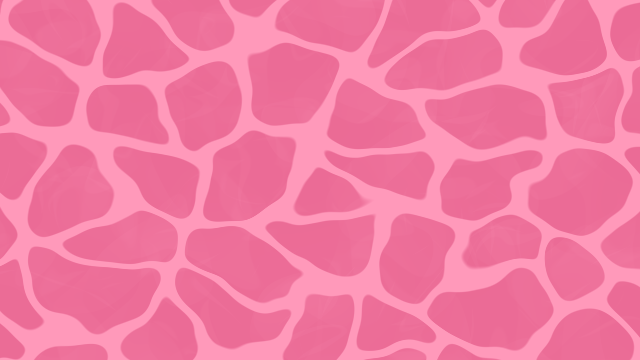
Give the GLSL for this texture, as a WebGL 2 fragment shader.

```glsl
#version 300 es
precision highp float;

uniform vec2 u_resolution;
out vec4 outColor;

// Integer hash: lattice point to two values in 0..1
vec2 hash2(vec2 cell) {
    uvec2 v = uvec2(ivec2(cell) + 4096);
    v = v * 1664525u + 1013904223u;
    v.x += v.y * 1664525u;
    v.y += v.x * 1664525u;
    v ^= v >> 16u;
    v.x += v.y * 1664525u;
    v.y += v.x * 1664525u;
    v ^= v >> 16u;
    return vec2(v & 65535u) / 65535.0;
}

float cornerSlope(vec2 cell, vec2 offset) {
    return dot(hash2(cell) * 2.0 - 1.0, offset);
}

// Gradient noise, roughly -0.6..0.6
float noise(vec2 p) {
    vec2 i = floor(p), f = p - i;
    vec2 u = f * f * f * (f * (f * 6.0 - 15.0) + 10.0);
    float low = mix(cornerSlope(i, f), cornerSlope(i + vec2(1, 0), f - vec2(1, 0)), u.x);
    float high = mix(cornerSlope(i + vec2(0, 1), f - vec2(0, 1)), cornerSlope(i + 1.0, f - 1.0), u.x);
    return mix(low, high, u.y);
}

vec2 warp(vec2 p) {
    return vec2(noise(p + 17.3), noise(p + 71.8));
}

vec2 seedPoint(vec2 cell) {
    return cell + 0.08 + 0.84 * hash2(cell + 300.0);
}

// Distance to the Voronoi border, with corners rounded by a soft minimum
float roundedCellDistance(vec2 p) {
    vec2 home = floor(p), nearestCell = home, toNearest = vec2(9.0);
    for (int y = -1; y <= 1; y++)
    for (int x = -1; x <= 1; x++) {
        vec2 cell = home + vec2(x, y);
        vec2 toSeed = seedPoint(cell) - p;
        if (dot(toSeed, toSeed) < dot(toNearest, toNearest)) {
            toNearest = toSeed;
            nearestCell = cell;
        }
    }
    float sum = 0.0;
    for (int y = -2; y <= 2; y++)
    for (int x = -2; x <= 2; x++) {
        if (x == 0 && y == 0) continue;
        vec2 toSeed = seedPoint(nearestCell + vec2(x, y)) - p;
        float edge = dot(0.5 * (toSeed + toNearest), normalize(toSeed - toNearest));
        sum += exp(-13.0 * edge);
    }
    return -log(sum) / 13.0;
}

// Faint overlapping sheets and tapered streaks below the surface
float waterTint(vec2 p) {
    float tint = 0.035 + 0.05 * noise(p * 2.2 + 5.0);
    for (int i = 0; i < 4; i++) {
        float k = float(i), angle = 0.25 + k * 0.8;
        mat2 turn = mat2(cos(angle), sin(angle), -sin(angle), cos(angle));
        vec2 q = turn * p + k * 13.7;
        q += 0.1 * warp(q * 4.0);

        float sheet = noise(q * vec2(3.2, 5.5));
        float fade = smoothstep(-0.35, 0.4, noise(q * 3.5 + 40.0));
        tint += 0.085 * fade * smoothstep(-0.008, 0.008, sheet - 0.07);

        float ridge = abs(noise(q * vec2(3.0, 8.0) + 90.0));
        float taper = 0.22 * (noise(q * 5.0 + 60.0) - 0.12);
        tint += 0.065 * smoothstep(-0.012, 0.012, taper - ridge);
    }
    return clamp(tint, 0.0, 0.3);
}

void main() {
    vec2 p = gl_FragCoord.xy / u_resolution.y;

    // Wavy, slightly wide cells
    vec2 q = p * vec2(4.1, 4.9) + 3.0;
    q += 0.55 * warp(q * 0.9) + 0.16 * warp(q * 2.3 + 9.0);
    float halfWidth = 0.056 + 0.035 * noise(q * 1.3 + 30.0);
    float edge = roundedCellDistance(q) - halfWidth;
    float blur = 4.0 / u_resolution.y;
    float web = 1.0 - smoothstep(-blur, blur, edge);

    vec3 light = vec3(1.0, 0.60, 0.73);
    vec3 water = mix(vec3(0.92, 0.415, 0.583), light, waterTint(p));
    outColor = vec4(mix(water, light, web), 1.0);
}
```
